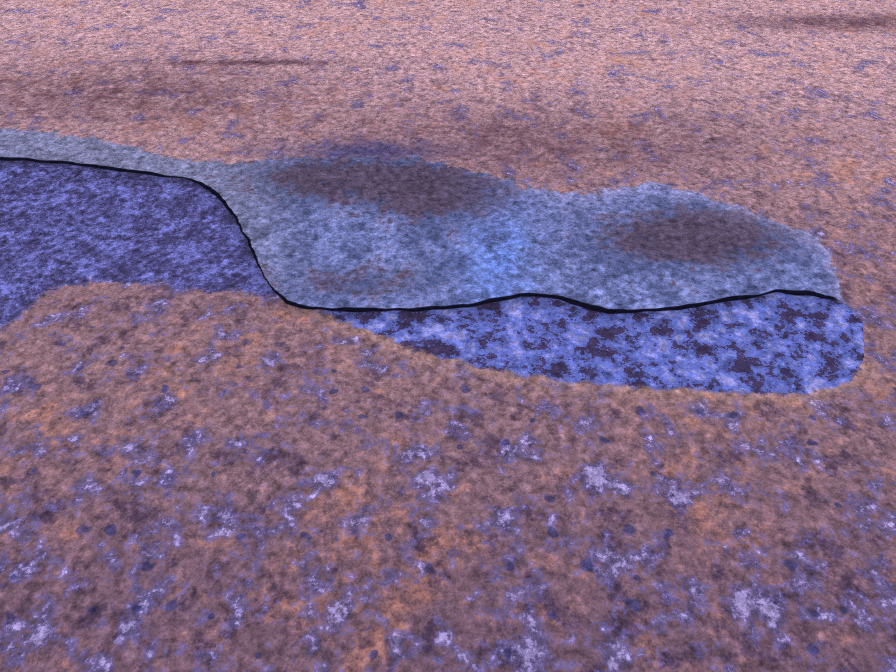
Give the GLSL for this texture, as a Shadertoy shader.

```glsl
vec2 hash2(vec2 cell) {
  vec3 h = fract(cell.xyx * vec3(.1031, .103, .0973));
  h += dot(h, h.yzx + 33.33);
  return fract((h.xx + h.yz) * h.zy);
}

float corner(vec2 cell, vec2 offset) {
  return dot(hash2(cell) * 2. - 1., offset);
}

float gradientNoise(vec2 p) {
  vec2 i = floor(p), f = fract(p), o = vec2(0, 1);
  vec2 u = f * f * (3. - 2. * f);
  return mix(mix(corner(i, f), corner(i + o.yx, f - o.yx), u.x),
    mix(corner(i + o.xy, f - o.xy), corner(i + 1., f - 1.), u.x), u.y);
}

float fbm(vec2 p) {
  float sum = 0., gain = .8;
  for (int i = 0; i < 5; i++) {
    sum += gain * gradientNoise(p);
    p = mat2(1.6, 1.2, -1.2, 1.6) * p + 7.3;
    gain *= .72;
  }
  return sum;
}

vec2 pointAt(float path[24], int i) {
  return vec2(path[2 * i], path[2 * i + 1]);
}

// Signed distance to a smooth left-to-right curve, positive above it
float curveDistance(vec2 p, float path[24]) {
  float nearest = 9., height = path[23];
  vec2 a = mix(pointAt(path, 0), pointAt(path, 1), .5);
  for (int i = 1; i < 11; i++) {
    vec2 mid = pointAt(path, i);
    vec2 start = mix(pointAt(path, i - 1), mid, .5), end = mix(mid, pointAt(path, i + 1), .5);
    for (int k = 1; k < 5; k++) {
      float s = float(k) / 4.;
      vec2 b = mix(mix(start, mid, s), mix(mid, end, s), s), ab = b - a;
      float t = clamp(dot(p - a, ab) / dot(ab, ab), 0., 1.);
      nearest = min(nearest, length(p - a - ab * t));
      if (p.x >= a.x && p.x < b.x) height = a.y + ab.y * (p.x - a.x) / ab.x;
      a = b;
    }
  }
  return p.y > height ? nearest : -nearest;
}

float blob(vec2 p, float x, float y, float width, float height) {
  vec2 d = (p - vec2(x, y)) / vec2(width, height);
  return exp(-dot(d, d));
}

float pits(vec2 p, float density) {
  vec2 rnd = hash2(floor(p) + 19.);
  float r = .08 + .16 * rnd.x;
  float d = length(fract(p) - .3 - .4 * rnd.yx) + .2 * gradientNoise(p * 5.);
  return step(hash2(floor(p) + 71.).x, density) * (1. - smoothstep(r * .4, r, d));
}

vec3 rustColor(vec2 p, vec2 ground, float coarse, float fine, float grain) {
  vec3 color = mix(vec3(.47, .36, .44), vec3(.57, .44, .49), smoothstep(0., .5, p.y));
  color = mix(color, vec3(.78, .62, .67), smoothstep(.55, .95, p.y + .1 * coarse));
  float ochre = smoothstep(0., .6, .5 * coarse + .7 * fine + .3 * grain);
  color = mix(color, vec3(.68, .45, .37), ochre * .55);
  float soot = smoothstep(0., .5, fbm(ground * 26. + 57.) - .2 * coarse);
  color = mix(color, vec3(.27, .21, .33), soot * mix(.8, .25, p.y));
  float bloom = fbm(ground * 21. + 31.) + .4 * grain - .25 * p.y;
  color = mix(color, vec3(.36, .34, .58), smoothstep(-.05, .2, bloom) * .65);
  color = mix(color, vec3(.64, .58, .8), smoothstep(.2, .55, bloom) * .8);
  // Broad stains and far streaks
  float stains = .5 * blob(p, .18, .86, .3, .05) + .45 * blob(p, .8, .79, .35, .05)
    + .8 * blob(p, .37, .907, .12, .004) + .7 * blob(p, 1.25, .967, .15, .011);
  color = mix(color, vec3(.36, .25, .31), clamp(stains * (1. + 1.5 * fine), 0., .8));
  float pit = pits(ground * 24., .3) * (1. - smoothstep(.4, .65, p.y));
  return mix(color, vec3(.23, .23, .44), pit * .7);
}

vec3 slabColor(vec2 p, float coarse, float fine) {
  vec3 color = mix(vec3(.33, .36, .55), vec3(.52, .56, .82), smoothstep(-.5, .6, fine + .5 * coarse));
  color = mix(color, vec3(.53, .51, .62), .6 - .6 * smoothstep(.3, .5, p.x));
  float brown = blob(p, .66, .715, .12, .055) + .8 * blob(p, .48, .735, .12, .04)
    + 1.1 * blob(p, 1.04, .65, .15, .05) + .6 * blob(p, .53, .58, .14, .03);
  color = mix(color, vec3(.32, .25, .32), smoothstep(.25, .8, brown + .9 * fine) * .8);
  float wash = blob(p, .735 + .05 * fine, .61, .05, .08);
  return mix(color, vec3(.42, .55, .93), wash * clamp(.6 + fine, 0., .9));
}

void mainImage(out vec4 fragColor, in vec2 fragCoord) {
  vec2 p = fragCoord / iResolution.y;
  vec2 ground = vec2(p.x - .667, 1.6) / (1.6 - p.y);
  float coarse = fbm(ground * 5.), fine = fbm(ground * 24. + 11.), grain = fbm(ground * 85.);
  vec2 ragged = p + .012 * vec2(fine, fbm(ground * 30. + 43.));
  vec2 chipped = p + .004 * vec2(fine, gradientNoise(p * 35.));

  // Borders of the raised sheet and the exposed layer
  float crack = curveDistance(chipped, float[24](-.2, .768, .06, .764, .22, .742, .3, .732, .35, .685, .41, .55,
    .477, .538, .69, .54, .805, .57, .93, .522, 1.24, .588, 1.33, .46));
  float top = curveDistance(ragged, float[24](-.2, .825, .14, .8, .31, .752, .43, .767, .64, .766, .75, .731,
    .87, .704, .97, .735, 1.11, .69, 1.22, .65, 1.25, .6, 1.27, .4));
  float lower = curveDistance(ragged, float[24](-.2, .42, 0., .5, .07, .575, .17, .583, .42, .56, .477, .535,
    .608, .483, .747, .444, .94, .424, 1.11, .415, 1.29, .415, 1.31, .6));
  float slab = smoothstep(-.002, .002, min(crack, -top));
  float recess = smoothstep(-.004, .004, min(-crack, lower));
  float rightSide = smoothstep(.41, .48, p.x);

  vec3 color = rustColor(p, ground, coarse, fine, grain);
  color = mix(color, vec3(.27, .26, .46), .85 * blob(ragged, .55, .775, .11, .014));
  float rim = exp(-abs(lower + .006) / .009) * rightSide * step(crack, .02);
  color = mix(color, vec3(.73, .57, .53), rim * .5);

  // Blue layer: smooth on the left, blotched on the right
  vec3 bluePatch = mix(vec3(.29, .27, .46), vec3(.42, .43, .73), smoothstep(-.5, .6, fine + .6 * grain));
  float blotch = fbm(ground * 27. + 83.) + .4 * grain;
  vec3 ledge = mix(vec3(.62, .61, .9), vec3(.38, .43, .77), smoothstep(-.45, -.05, blotch));
  ledge = mix(ledge, vec3(.25, .21, .35), smoothstep(0., .25, blotch));
  color = mix(color, mix(bluePatch, ledge, rightSide), recess);
  color = mix(color, slabColor(p, coarse, fine), slab);
  float paleEdge = slab * exp(-abs(top) / .015) * smoothstep(.65, .9, p.x);
  color = mix(color, vec3(.66, .63, .83), paleEdge * .6);

  // Dark fissure and its cast shade
  float along = 1. - smoothstep(1.24, 1.25, p.x);
  float halfWidth = .0015 + .001 * rightSide + .003 * gradientNoise(p * 18.);
  color *= 1. - .35 * along * step(crack, 0.) * exp(-abs(crack) / .01);
  float fissure = 1. - smoothstep(halfWidth - .001, halfWidth + .0015, abs(crack));
  color = mix(color, vec3(.05, .05, .11), fissure * along * .95);
  color *= 1. + .5 * grain + .12 * fine;
  fragColor = vec4(clamp(color, 0., 1.), 1.);
}
```
